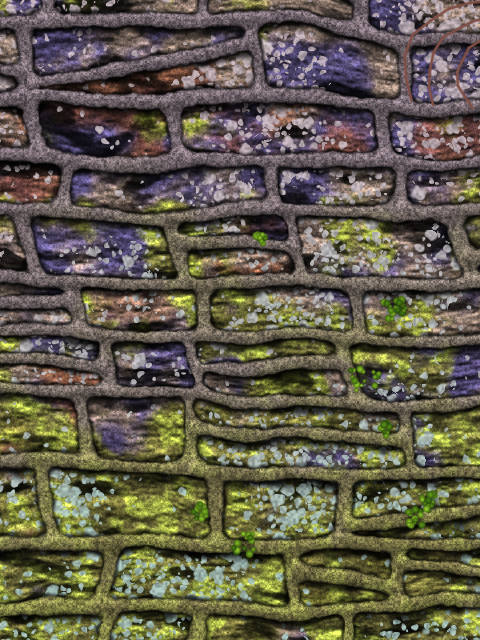
This texture is drawn by a Shadertoy shader. Its source:

```glsl
// An old rubble-stone wall: warped courses of split stones between raised, gritty mortar.
// Layered noise gives relief, moss that thickens downwards and pale lichen dots;
// small leafy tufts and hanging twigs lie on top.

float hash(vec2 p) {
  vec3 q = fract(p.xyx * 0.1031);
  q += dot(q, q.yzx + 33.33);
  return fract((q.x + q.y) * q.z);
}

float noise(vec2 p) {
  vec2 i = floor(p), f = fract(p);
  f = f * f * (3.0 - 2.0 * f);
  return mix(mix(hash(i), hash(i + vec2(1, 0)), f.x),
             mix(hash(i + vec2(0, 1)), hash(i + 1.0), f.x), f.y);
}

float fbm(vec2 p) {
  float sum = 0.0, amp = 0.52;
  for (int i = 0; i < 5; i++) {
    sum += amp * noise(p);
    p = mat2(1.6, 1.2, -1.2, 1.6) * p + 17.3;
    amp *= 0.5;
  }
  return sum;
}

// Horizontal layers in the stone
float strata(vec2 p) {
  p *= vec2(24, 58);
  return 0.6 * noise(p) + 0.3 * noise(p * 2.1 + 9.0) + 0.15 * noise(p * 4.3 + 31.0);
}

// Jittered course heights and joint positions
float courseY(float row) { return (row + 0.5 * hash(vec2(row, 3)) - 0.25) * 0.098 - 0.02; }
float jointX(float j, float row) {
  return (j + 0.6 * hash(vec2(j, row + 20.0)) - 0.3 + hash(vec2(row, 7))) * 0.25 - 0.3;
}

// Distances from p to the left/bottom (low) and right/top (high) of its stone
void findStone(vec2 p, out vec2 low, out vec2 high, out vec2 id) {
  float row = floor((p.y + 0.02) / 0.098);
  if (p.y < courseY(row)) row--;
  else if (p.y >= courseY(row + 1.0)) row++;
  float bottom = courseY(row), top = courseY(row + 1.0);
  p.x += (p.y - bottom) * (hash(vec2(row, 41)) - 0.5) * 0.6;
  float j = floor((p.x + 0.3) / 0.25 - hash(vec2(row, 7)));
  if (p.x < jointX(j, row)) j--;
  else if (p.x >= jointX(j + 1.0, row)) j++;
  float left = jointX(j, row), right = jointX(j + 1.0, row);
  id = vec2(j + 30.0, row + 60.0);
  if (hash(id) > 0.62 && top - bottom > 0.085) {
    float split = mix(bottom, top, 0.35 + 0.3 * hash(id + 5.0));
    split += (p.x - 0.5 * (left + right)) * 0.4 * (hash(id + 8.0) - 0.5);
    if (p.y < split) top = split;
    else { bottom = split; id += 50.0; }
  }
  low = p - vec2(left, bottom);
  high = vec2(right, top) - p;
}

// Round dots; density is the chance that a cell holds one
float dots(vec2 p, float density) {
  float mask = 0.0;
  for (int n = 0; n < 9; n++) {
    vec2 c = floor(p) + vec2(n % 3 - 1, n / 3 - 1);
    float radius = 0.18 + 0.4 * hash(c + 91.0);
    float d = length(p - c - vec2(hash(c + 11.0), hash(c + 37.0)));
    mask = max(mask, (1.0 - smoothstep(radius - 0.14, radius + 0.06, d)) * step(hash(c + 70.0), density));
  }
  return mask;
}

void mainImage(out vec4 fragColor, in vec2 fragCoord) {
  vec2 p = fragCoord / iResolution.y;
  float px = 1.0 / iResolution.y;

  // Wavy masonry layout with rounded corners
  vec2 w = p, low, high, id;
  w.y += 0.045 * (noise(p * vec2(4.5, 3) + 2.0) - 0.5) + 0.014 * (noise(p * 13.0) - 0.5);
  w.x += 0.035 * (noise(p * 8.0 + 40.0) - 0.5);
  findStone(w, low, high, id);
  vec2 near = min(low, high);
  float corner = max(0.016 - abs(near.x - near.y), 0.0);
  float edge = min(near.x, near.y) - corner * corner / 0.064;
  float width = 0.0055 + 0.005 * noise(p * 28.0) + 0.003 * noise(p * 110.0);
  float mortar = smoothstep(-px, px, width - edge);

  // Violet, brown or rusty stone under moss
  float damp = 1.0 - smoothstep(0.1, 0.85, p.y - 0.12 * p.x + 0.5 * fbm(p * 5.0) - 0.21);
  float grit = noise(p * 250.0), grain = hash(floor(p * 480.0));
  vec3 stone = mix(vec3(0.27, 0.24, 0.38), vec3(0.48, 0.41, 0.37),
    smoothstep(0.38, 0.62, fbm(p * 11.0 + id) + 0.25 * hash(id + 2.0) - 0.12));
  stone = mix(stone, vec3(0.46, 0.26, 0.18),
    0.75 * smoothstep(0.6, 0.8, hash(id + 4.0)) * smoothstep(0.35, 0.6, fbm(p * 13.0 + 8.0)));
  float moss = smoothstep(0.4, 0.6, fbm(p * 15.0 + 5.0) + 0.5 * damp - 0.22);
  vec3 green = mix(vec3(0.38, 0.37, 0.17), vec3(0.57, 0.62, 0.22), smoothstep(0.42, 0.66, fbm(p * 38.0)));
  stone = mix(stone, green, 0.9 * moss);

  // Relief, cracks and grit
  float relief = strata(w) - strata(w + vec2(-0.001, 0.004));
  stone *= clamp(1.05 + 3.2 * relief, 0.3, 1.8) * (0.62 + 0.5 * grit + 0.3 * grain);
  stone *= 0.25 + 0.75 * smoothstep(0.27, 0.42, fbm(w * vec2(13, 34) + id));

  // Lichen crusts
  vec2 ragged = p + 0.006 * vec2(noise(p * 120.0), noise(p * 120.0 + 50.0));
  float patches = smoothstep(0.4, 0.68, fbm(p * 9.0 + 60.0) + 0.12 * hash(id + 9.0) - 0.06);
  float lichen = max(dots(ragged * 95.0, 0.08 + 0.65 * patches), dots(ragged * 48.0, 0.4 * patches));
  vec3 crust = mix(vec3(0.77, 0.71, 0.74), vec3(0.66, 0.77, 0.75), damp);
  stone = mix(stone, crust * (0.78 + 0.35 * grit), 0.92 * lichen);

  // Shadowed gap, deepest below the mortar
  float gap = 1.0 - smoothstep(0.0, 0.008, edge - width + 0.005 * noise(p * 60.0) - 0.002);
  float overhang = 1.0 - smoothstep(0.002, 0.017, high.y - width + 0.012 * noise(p * 35.0) - 0.006);
  stone *= (1.0 - 0.78 * gap) * (1.0 - 0.72 * overhang);

  // Gritty mortar, lit from above
  float side = (high.y < low.y ? high.y : -low.y) / width;
  vec3 bed = mix(vec3(0.44, 0.39, 0.42), vec3(0.48, 0.45, 0.31), damp * 0.9);
  bed = mix(bed, green, 0.45 * moss * damp);
  bed *= (1.0 - 0.35 * side * exp(-0.5 * side * side)) * (0.52 + 0.55 * grit + 0.42 * grain);
  bed *= 1.0 - 0.35 * smoothstep(0.6, 1.0, edge / width);
  vec3 col = mix(stone, bed, mortar);

  // Leafy tufts
  for (int c = 0; c < 9; c++) {
    vec2 root = vec2(mix(0.27, 0.75, hash(vec2(c, 101))), mix(0.04, 0.66, hash(vec2(c, 57))));
    float size = mix(0.009, 0.026, hash(vec2(c, 83)));
    if (length(p - root) > 0.045) continue;
    col *= 0.5 + 0.5 * smoothstep(0.3, 1.2, length(p - root) / size);
    for (int l = 0; l < 16; l++) {
      vec2 s = vec2(l, c + 200);
      float turn = 6.283 * hash(s), r = mix(0.0028, 0.006, hash(s + 6.0));
      float d = length(p - root - size * sqrt(hash(s + 3.0)) * vec2(cos(turn), sin(turn)));
      vec3 leaf = mix(vec3(0.22, 0.42, 0.06), vec3(0.58, 0.8, 0.16), hash(s + 13.0));
      col = mix(col, leaf * (1.1 - 0.5 * d / r), smoothstep(-px, px, r - d));
    }
  }

  // Twigs bending down from the upper right
  for (int t = 0; t < 3; t++) {
    float angle = 3.0;
    vec2 a = vec2(0.77, 1.0 - 0.028 * float(t));
    for (int i = 0; i < 7; i++) {
      angle += 0.6 * hash(vec2(i, t + 300));
      vec2 b = (0.035 - 0.007 * float(t)) * vec2(cos(angle), sin(angle));
      float d = length(p - a - b * clamp(dot(p - a, b) / dot(b, b), 0.0, 1.0));
      col = mix(col, vec3(0.5, 0.31, 0.27), smoothstep(-px, px, 0.002 - d));
      a += b;
    }
  }
  fragColor = vec4(col, 1.0);
}
```
